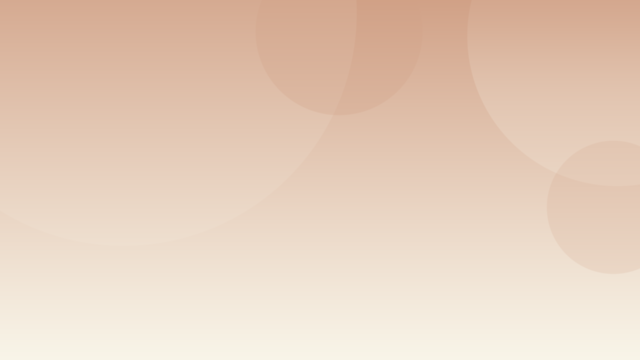
Reproduce this background procedurally as a Shadertoy shader.

```glsl
// Vertical gradient
const vec3 CLAY  = vec3(0.818, 0.630, 0.526);
const vec3 CREAM = vec3(0.973, 0.957, 0.910);
const float GRADIENT_CURVE = 1.10;

// Discs: centre x, centre y, radius (in canvas heights), opacity
const vec4 LEFT_GLOW   = vec4(0.343, 0.965, 0.648, 0.11);
const vec4 TOP_SHADE   = vec4(0.942, 0.912, 0.232, 0.27);
const vec4 RIGHT_GLOW  = vec4(1.715, 0.900, 0.417, 0.20);
const vec4 RIGHT_SHADE = vec4(1.704, 0.424, 0.185, 0.18);

// Share of the right glow that remains at the top of the canvas
const float GLOW_TOP = 0.40;
const float GLOW_FADE_START = 0.70;

// Blend a translucent, antialiased disc over the base colour
vec3 blendDisc(vec3 base, vec2 p, vec4 disc, vec3 tint, float strength) {
    float pixel = 1.0 / iResolution.y;
    float dist = length(p - disc.xy) - disc.z;
    float coverage = 1.0 - smoothstep(-pixel, pixel, dist);
    return mix(base, tint, coverage * disc.w * strength);
}

void mainImage(out vec4 fragColor, in vec2 fragCoord) {
    vec2 p = fragCoord / iResolution.y;

    vec3 color = mix(CREAM, CLAY, pow(p.y, GRADIENT_CURVE));

    // Pale discs lie beneath the darker ones
    float fade = mix(1.0, GLOW_TOP, smoothstep(GLOW_FADE_START, 1.0, p.y));
    color = blendDisc(color, p, LEFT_GLOW, CREAM, 1.0);
    color = blendDisc(color, p, RIGHT_GLOW, CREAM, fade);
    color = blendDisc(color, p, TOP_SHADE, CLAY, 1.0);
    color = blendDisc(color, p, RIGHT_SHADE, CLAY, 1.0);

    fragColor = vec4(color, 1.0);
}
```
